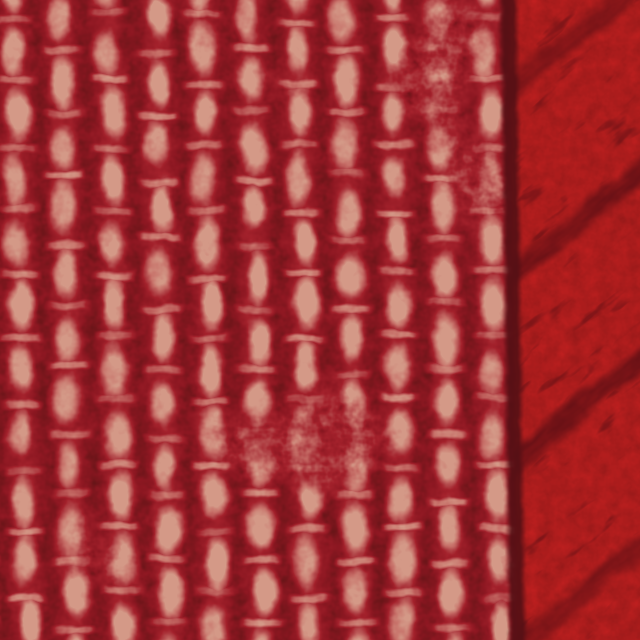
Reproduce this texture procedurally as a Shadertoy shader.

```glsl
// Coarse crimson weave with pale slubs, bordered by a seam and a creased red panel.

const vec2 PITCH = vec2(0.0737, 0.1);    // column and slub spacing
const vec2 FIRST = vec2(0.021, 0.022);   // centre of the first slub
const vec2 SLUB = vec2(0.0215, 0.039);   // half size of a slub
const vec2 BAR = vec2(0.029, 0.0065);    // half size of a cross thread
const float LEAN = 0.022;                // sideways drift from top to bottom
const float WOBBLE = 0.007;              // thread irregularity
const float WEAR = 0.65;                 // strength of fuzzy patches
const float SEAM_X = 0.795;
const float SEAM_LEAN = 0.013;
const float SEAM_WIDTH = 0.015;
const float CREASE_SLOPE = 0.8;
const float CREASE_PITCH = 0.295;
const float CREASE_OFFSET = -0.068;

const vec3 SEAM_COLOR = vec3(0.33, 0.06, 0.08);
const vec3 PANEL_COLOR = vec3(0.67, 0.11, 0.11);
const vec3 CREASE_COLOR = vec3(0.38, 0.06, 0.08);
const vec3 THREAD[6] = vec3[6](
    vec3(0.40, 0.08, 0.09), vec3(0.55, 0.09, 0.13), vec3(0.64, 0.13, 0.17),
    vec3(0.70, 0.28, 0.29), vec3(0.78, 0.44, 0.41), vec3(0.83, 0.60, 0.53));

vec2 hash2(vec2 p) {
    vec3 q = fract(vec3(p.xyx) * vec3(0.1031, 0.1030, 0.0973));
    q += dot(q, q.yzx + 33.33);
    return fract((q.xx + q.yz) * q.zy);
}

float cornerGradient(vec2 cell, vec2 offset) {
    return dot(hash2(cell) * 2.0 - 1.0, offset);
}

// Gradient noise, roughly -0.7 to 0.7
float noise(vec2 p) {
    vec2 i = floor(p), f = fract(p);
    vec2 u = f * f * f * (f * (f * 6.0 - 15.0) + 10.0);
    vec2 e = vec2(1.0, 0.0);
    return mix(mix(cornerGradient(i, f), cornerGradient(i + e, f - e), u.x),
               mix(cornerGradient(i + e.yx, f - e.yx), cornerGradient(i + 1.0, f - 1.0), u.x), u.y);
}

float fbm(vec2 p) {
    float sum = 0.0, amp = 1.0;
    for (int i = 0; i < 3; i++) {
        sum += amp * noise(p);
        p = p * 2.03 + 17.3;
        amp *= 0.55;
    }
    return sum;
}

// Brightness of slubs and cross threads, neighbouring cells included
float weave(vec2 p) {
    vec2 q = p - FIRST;
    float column = floor(q.x / PITCH.x + 0.5);
    float light = 0.0;
    for (int i = -1; i <= 1; i++) {
        float c = column + float(i);
        float shift = 0.5 * mod(c, 2.0);
        float row = floor(q.y / PITCH.y - shift + 0.5);
        for (int j = -1; j <= 1; j++) {
            vec2 id = vec2(c, row + float(j));
            vec2 r = hash2(id + 41.0), s = hash2(id + 93.0);
            vec2 d = q - vec2(c, id.y + shift) * PITCH;
            vec2 size = SLUB * mix(vec2(0.85), vec2(1.15), r);
            float slub = 1.0 - smoothstep(0.45, 1.3, length((d - (s - 0.5) * 0.012) / size));
            vec2 b = abs(d - vec2(0.0, 0.5 * PITCH.y + (r.x - 0.5) * 0.016)) / BAR;
            float bar = (1.0 - smoothstep(0.7, 1.3, b.x)) * (1.0 - smoothstep(0.3, 1.5, b.y));
            light = max(light, max(slub * mix(0.82, 1.05, s.x), bar * mix(0.45, 0.8, s.y)));
        }
    }
    return light;
}

vec3 clothColor(vec2 uv) {
    vec2 p = uv - vec2(LEAN * (1.0 - uv.y), 0.0);
    p += WOBBLE * vec2(fbm(uv * 18.0), fbm(uv * 18.0 + 50.0));
    float fuzz = fbm(uv * 38.0 + 7.0);
    float spine = 0.5 + 0.5 * cos(6.28318 * (p.x - FIRST.x) / PITCH.x);
    float light = 0.13 + 0.24 * spine + 0.72 * weave(p);
    float worn = WEAR * smoothstep(0.15, 0.45, noise(uv * 5.0 + 3.0));
    light = mix(light, 0.55 + 0.5 * fuzz, worn);
    light += 0.16 * fuzz + 0.08 * noise(uv * 110.0);

    // Walk the thread colours from shadow to highlight
    float t = clamp(light, 0.0, 1.0) * 5.0;
    vec3 color = THREAD[0];
    for (int i = 1; i < 6; i++) color = mix(color, THREAD[i], clamp(t - float(i - 1), 0.0, 1.0));
    return color;
}

vec3 panelColor(vec2 uv) {
    float across = uv.y - CREASE_SLOPE * uv.x;
    float along = uv.x + CREASE_SLOPE * uv.y;
    float grain = fbm(vec2(along * 9.0, across * 32.0));
    float line = (across - CREASE_OFFSET + 0.02 * fbm(uv * 12.0)) / CREASE_PITCH;
    float id = floor(line + 0.5);
    float depth = mix(0.45, 0.9, hash2(vec2(id + 20.0, 5.0)).x);
    float crease = depth * (1.0 - smoothstep(0.008, 0.034, abs(line - id) * CREASE_PITCH));
    float fleck = 0.55 * smoothstep(0.2, 0.65, grain);
    vec3 color = PANEL_COLOR * (1.0 + 0.14 * fbm(uv * 45.0));
    return mix(color, CREASE_COLOR, clamp(max(crease * (0.9 + 0.5 * grain), fleck), 0.0, 1.0));
}

void mainImage(out vec4 fragColor, in vec2 fragCoord) {
    vec2 uv = fragCoord / iResolution.xy;
    float edge = uv.x - SEAM_X - SEAM_LEAN * (1.0 - uv.y) + 0.004 * fbm(uv * 25.0);
    vec3 color = mix(clothColor(uv), panelColor(uv), smoothstep(-0.004, 0.004, edge));
    float seam = 1.0 - smoothstep(0.35, 1.2, abs(edge) / SEAM_WIDTH);
    fragColor = vec4(mix(color, SEAM_COLOR, 0.9 * seam), 1.0);
}
```
